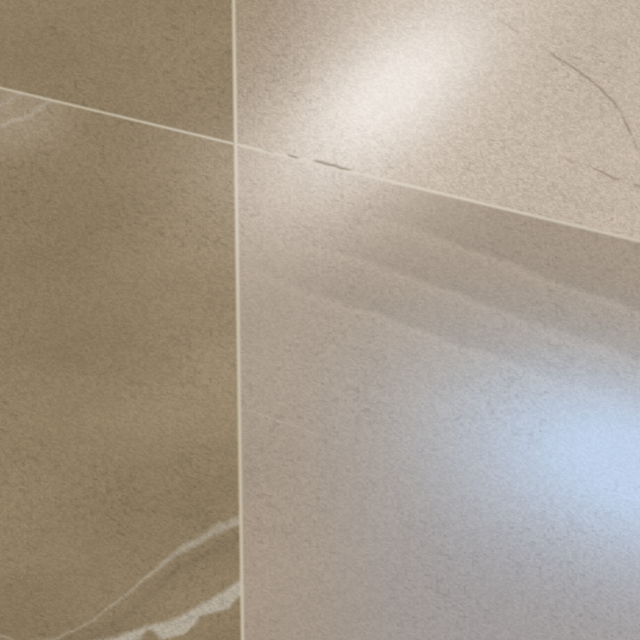
This texture is drawn by a Shadertoy shader. Its source:

```glsl
// Four large beige stone tiles with pale grout, veins, cracks and two soft reflections.

const vec2 JOINT_X = vec2(0.379, -0.014);  // vertical joint: offset, slope
const vec2 JOINT_Y = vec2(0.863, -0.240);  // horizontal joint: offset, slope
const float GROUT_HALF = 0.0028;
const float GROUT_SOFT = 0.0022;
const float GRAIN = 0.15;
const float RIDGE_SLOPE = 0.36;
const float RIDGE_START = 0.72;
const float RIDGE_GAP = 0.077;

const vec3 STONE_DARK = vec3(0.53, 0.465, 0.36);
const vec3 STONE_TAN = vec3(0.605, 0.54, 0.44);
const vec3 STONE_ROSE = vec3(0.65, 0.59, 0.525);
const vec3 STONE_PALE = vec3(0.76, 0.705, 0.64);
const vec3 GROUT = vec3(0.785, 0.75, 0.665);
const vec3 VEIN = vec3(0.715, 0.685, 0.63);
const vec3 CRACK = vec3(0.45, 0.38, 0.32);
const vec3 WARM_LIGHT = vec3(0.925, 0.895, 0.865);
const vec3 HALO = vec3(0.79, 0.735, 0.68);
const vec3 COOL_LIGHT = vec3(0.75, 0.82, 0.915);
const vec3 COOL_GREY = vec3(0.625, 0.615, 0.63);

float hash(vec2 p) {
  vec3 q = fract(p.xyx * 0.1031);
  q += dot(q, q.yzx + 33.33);
  return fract((q.x + q.y) * q.z);
}

float noise(vec2 p) {
  vec2 i = floor(p), f = fract(p);
  f = f * f * (3.0 - 2.0 * f);
  return mix(mix(hash(i), hash(i + vec2(1, 0)), f.x),
             mix(hash(i + vec2(0, 1)), hash(i + vec2(1, 1)), f.x), f.y);
}

float fbm(vec2 p) {
  float sum = 0.0, amp = 0.5;
  for (int i = 0; i < 4; i++) {
    sum += amp * noise(p);
    p = mat2(1.6, 1.2, -1.2, 1.6) * p + 7.3;
    amp *= 0.5;
  }
  return sum;
}

// Gaussian spot with its long axis turned to the given direction
float spot(vec2 p, vec2 axis, vec2 size) {
  vec2 q = vec2(dot(p, axis), dot(p, vec2(-axis.y, axis.x))) / size;
  return exp(-dot(q, q));
}

float band(float d, float halfWidth, float soft) {
  return 1.0 - smoothstep(halfWidth - soft, halfWidth + soft, abs(d));
}

void mainImage(out vec4 fragColor, in vec2 fragCoord) {
  vec2 uv = fragCoord / iResolution.xy;
  float x = uv.x, y = uv.y;
  float px = 1.0 / min(iResolution.x, iResolution.y);
  float jointX = x - JOINT_X.x - JOINT_X.y * y;
  float jointY = (y - JOINT_Y.x - JOINT_Y.y * x) / length(vec2(1.0, JOINT_Y.y));
  float right = smoothstep(-px, px, jointX), top = smoothstep(-px, px, jointY);
  float lowerRight = right * (1.0 - top), lowerLeft = (1.0 - right) * (1.0 - top);
  float wobble = fbm(uv * 22.0) - 0.47;

  // Base tone of each tile
  float cloud = fbm(vec2(x * 3.0 + y, y * 7.0 - x * 2.0));
  float nearJoint = smoothstep(0.05, 0.37, x) * mix(smoothstep(0.0, 0.6, y), 0.35, top);
  vec3 leftTone = mix(STONE_DARK, STONE_TAN, 0.55 * cloud + 0.7 * nearJoint);
  vec3 rightTone = mix(STONE_ROSE, STONE_PALE, top * smoothstep(0.42, 0.68, x));
  rightTone = mix(rightTone, STONE_TAN, 0.7 * top * (1.0 - smoothstep(0.37, 0.52, x)));
  vec3 col = mix(leftTone, rightTone, right) * (0.965 + 0.07 * cloud);

  // Slanted ridges in the lower right tile
  float slant = y + RIDGE_SLOPE * x + 0.01 * wobble;
  for (int i = 0; i < 3; i++) {
    float d = slant - RIDGE_START - RIDGE_GAP * float(i);
    float begin = lowerRight * smoothstep(0.32, 0.52, x - 0.08 * float(i));
    col *= 1.0 - 0.075 * begin * smoothstep(-0.005, 0.007, d) * exp(-max(d, 0.0) / 0.045);
    col += 0.028 * begin * exp(-abs(d + 0.006) / 0.012);
  }
  col += 0.03 * lowerRight * band(slant - 0.5, 0.0015, 0.003) * (1.0 - smoothstep(0.45, 0.6, x));

  // Pale veins in the lower left tile
  float rise = x - 0.13;
  float thick = y - 0.1 * rise - 1.2 * rise * rise + 0.012 + 0.035 * wobble;
  float thin = y - 0.19 * smoothstep(0.05, 0.4, x) + 0.022 * wobble;
  float corner = y - 0.805 - 0.45 * x + 0.02 * wobble;
  col *= 1.0 - 0.07 * lowerLeft * exp(-abs(thin + 0.03) / 0.02);
  float cornerGlow = smoothstep(-0.09, 0.0, corner + 0.3 * x) * (1.0 - smoothstep(0.05, 0.16, x));
  col = mix(col, HALO, 0.28 * lowerLeft * cornerGlow);
  float veins = band(thick, 0.01 + 0.022 * wobble, 0.004 + px) * smoothstep(0.1, 0.2, x);
  veins = max(veins, 0.7 * band(thin, 0.001 + 0.006 * smoothstep(0.15, 0.37, x), 0.004 + px));
  veins = max(veins, 0.6 * band(corner, 0.003, 0.004 + px));
  veins = max(veins, 0.5 * band(corner - 0.032, 0.004, 0.005 + px));
  col = mix(col, VEIN, 0.85 * lowerLeft * veins);

  // Reflected lamp and window light
  float lamp = spot(uv - vec2(0.61, 0.855), vec2(0.76, 0.65), vec2(0.2, 0.092));
  float window = spot(uv - vec2(1.0, 0.27), vec2(0.96, -0.28), vec2(0.34, 0.165));
  float cool = (1.0 - smoothstep(0.1, 0.46, y)) * smoothstep(0.36, 0.75, x);
  col = mix(col, HALO, 0.85 * right * spot(uv - vec2(0.58, 0.81), vec2(0.8, 0.6), vec2(0.31, 0.18)));
  col = mix(col, HALO, 0.4 * spot(uv - vec2(0.42, 0.73), vec2(0.97, -0.24), vec2(0.14, 0.1)));
  col = mix(col, WARM_LIGHT, right * min(1.0, 1.08 * lamp));
  col = mix(col, COOL_GREY, 0.75 * lowerRight * cool);
  col = mix(col, COOL_LIGHT, lowerRight * min(1.0, 1.08 * window));

  // Fine grain and dark pits, calmer where the light washes out
  vec2 g = uv * vec2(230, 300) + vec2(0.0, 70.0 * x);
  float wash = 1.0 - 0.55 * max(lamp, max(window, 0.5 * lowerRight));
  float speckle = 0.55 * noise(g) + 0.45 * noise(g * 1.7 + 11.0) - 0.5;
  float pits = smoothstep(0.62, 0.95, noise(g * 0.7 + 31.0)) * smoothstep(0.35, 0.65, fbm(uv * 9.0));
  col *= 1.0 + wash * (GRAIN * speckle - 0.07 * pits);

  // Hairline cracks in the upper right tile
  float t = clamp((x - 0.77) / 0.225, 0.0, 1.1);
  float bend = (y - 0.975 + 0.14 * t + 0.07 * pow(t, 8.0) + 0.018 * wobble) / (1.1 + 2.2 * pow(t, 7.0));
  float branch = y - 0.766 + 0.39 * (x - 0.846) + 0.025 * wobble;
  float cracks = band(bend, 0.0014, 0.002 + px) * smoothstep(0.73, 0.87, x);
  cracks = max(cracks, band(branch, 0.0012, 0.002 + px) * smoothstep(0.84, 0.88, x));
  col = mix(col, CRACK, 0.5 * right * top * cracks * smoothstep(0.2, 0.7, noise(uv * 45.0)));

  // Soft grout, with a chipped edge beside the crossing
  vec3 grout = mix(GROUT, WARM_LIGHT, 0.6 * spot(uv - vec2(0.55, 0.73), vec2(1, 0), vec2(0.4, 0.2)));
  float soft = GROUT_SOFT + 0.5 * px;
  float across = band(jointY, GROUT_HALF * mix(0.6, 0.8, right), soft);
  col = mix(col, grout, 0.9 * max(across, band(jointX, GROUT_HALF, soft)));
  float chips = band(jointY - 0.003 + 0.012 * wobble, 0.0015, 0.0015 + px) * band(x - 0.485, 0.065, 0.015);
  col = mix(col, CRACK, 0.55 * chips * smoothstep(0.3, 0.65, noise(uv * 50.0 + 4.0)));

  fragColor = vec4(clamp(col, 0.0, 1.0), 1.0);
}
```
